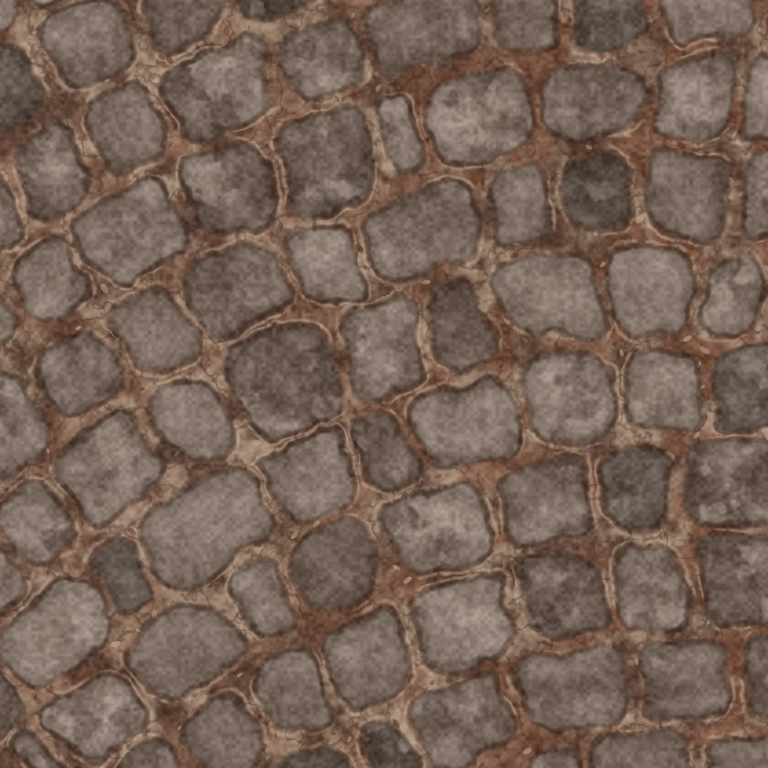
A WebGL 1 fragment shader for this texture:

```glsl
precision highp float;
// Worn cobblestones laid in curved rows, with earthy, rust-flecked joints.
// Polar rows are cut into uneven rounded blocks; warped distances shape the
// edges, and layered noise adds mottling, grit and scattered chips.
uniform vec2 u_resolution;

float hash(vec2 p) {
  return fract(sin(dot(p, vec2(127.1, 311.7))) * 43758.5453);
}

float noise(vec2 p) {
  vec2 i = floor(p), f = fract(p);
  f = f * f * (3.0 - 2.0 * f);
  return mix(mix(hash(i), hash(i + vec2(1, 0)), f.x),
             mix(hash(i + vec2(0, 1)), hash(i + vec2(1, 1)), f.x), f.y);
}

float fbm(vec2 p) {
  float sum = 0.0, amp = 0.52;
  for (int i = 0; i < 4; i++) {
    sum += amp * noise(p);
    p = mat2(1.6, 1.2, -1.2, 1.6) * p + 7.3;
    amp *= 0.5;
  }
  return sum;
}

vec2 warp(vec2 p, float scale) {
  return vec2(noise(p * scale), noise(p * scale + 31.7)) - 0.5;
}

float joint(float column, float row) {
  return column + 0.55 * hash(vec2(column, row + 40.0));
}

// Signed distance to the block at p (negative inside); id names the block.
float cobble(vec2 p, out vec2 id) {
  const float rowHeight = 0.126, blockWidth = 0.124;
  p += 0.026 * warp(p, 9.0) + 0.012 * warp(p, 32.0) + 0.005 * warp(p, 85.0);
  vec2 ray = p - vec2(0.97, -0.95);
  float level = length(ray) / rowHeight;
  float row = floor(level);
  float along = atan(ray.x, ray.y) * (row + 0.5) * rowHeight / blockWidth
              + 9.0 * hash(vec2(row, 3.0));
  float column = floor(along);
  if (along < joint(column, row)) column -= 1.0;
  float left = joint(column, row), right = joint(column + 1.0, row);
  id = vec2(column, row);

  vec2 q = vec2((along - 0.5 * (left + right)) * blockWidth,
                (level - row - 0.5) * rowHeight);
  q += q.yx * 0.24 * (vec2(hash(id + 5.0), hash(id + 6.0)) - 0.5);
  vec2 halfSize = 0.5 * vec2((right - left) * blockWidth, rowHeight)
                - 0.008 - 0.008 * vec2(hash(id + 7.0), hash(id + 8.0));
  float corner = min(0.018 + 0.014 * hash(id + 9.0), halfSize.x * 0.8);
  vec2 e = abs(q) - halfSize + corner;
  return length(max(e, 0.0)) + min(max(e.x, e.y), 0.0) - corner;
}

vec3 stoneColor(vec2 p, vec2 id, float d) {
  float tone = hash(id + 11.0);
  vec3 c = mix(vec3(0.44, 0.375, 0.335), vec3(0.56, 0.495, 0.45), tone);
  c *= 1.0 - 0.24 * step(0.91, hash(id + 12.0));
  float mottle = fbm(p * 24.0 + id * 3.7);
  float patchy = hash(id + 13.0);
  c += (mottle - 0.5) * (0.16 + 0.2 * patchy);
  c = mix(c, vec3(0.68, 0.62, 0.57),
          0.6 * patchy * smoothstep(0.54, 0.7, fbm(p * 36.0 + id)));
  c = mix(c, vec3(0.33, 0.27, 0.24),
          0.65 * patchy * smoothstep(0.58, 0.74, fbm(p * 30.0 - id)));
  return c * (0.9 + 0.1 * smoothstep(0.0, 0.025, -d));
}

vec3 jointColor(vec2 p, float d) {
  float soil = fbm(p * 32.0);
  vec3 c = mix(vec3(0.36, 0.26, 0.21), vec3(0.62, 0.52, 0.44),
               smoothstep(0.25, 0.7, soil));
  float rust = smoothstep(0.42, 0.68, noise(p * 26.0 + 50.0));
  c = mix(c, vec3(0.46, 0.29, 0.21), rust * mix(0.25, 0.7, p.x));
  // Pale broken ridges follow the joints.
  float ridge = 1.0 - smoothstep(0.0, 0.0045, abs(d - 0.008));
  c = mix(c, vec3(0.70, 0.61, 0.53),
          0.6 * ridge * smoothstep(0.45, 0.65, noise(p * 21.0 + 9.0)));
  // Dark crevices.
  float crevice = 1.0 - smoothstep(0.0, 0.16, abs(fbm(p * 42.0 + 4.0) - 0.5) * 2.0);
  return mix(c, vec3(0.29, 0.20, 0.16), 0.4 * crevice);
}

// Small elongated chips: x is coverage, y is a random shade.
vec2 chips(vec2 p) {
  vec2 g = p * 46.0, cell = floor(g), result = vec2(0.0);
  for (int y = -1; y <= 1; y++) {
    for (int x = -1; x <= 1; x++) {
      vec2 k = cell + vec2(x, y);
      float turn = 6.283 * hash(k + 21.0);
      vec2 q = g - k - vec2(hash(k + 22.0), hash(k + 23.0));
      q = mat2(cos(turn), -sin(turn), sin(turn), cos(turn)) * q;
      float size = 0.14 + 0.2 * hash(k + 24.0);
      float cover = 1.0 - smoothstep(-0.08, 0.08, length(q * vec2(1.0, 1.9)) - size);
      cover *= step(0.5, hash(k + 25.0));
      if (cover > result.x) result = vec2(cover, hash(k + 26.0));
    }
  }
  return result;
}

void main() {
  vec2 p = gl_FragCoord.xy / u_resolution.y;
  vec2 id;
  float d = cobble(p, id);
  vec3 ground = jointColor(p, d);
  vec2 chip = chips(p);
  vec3 chipColor = mix(vec3(0.37, 0.23, 0.17), vec3(0.76, 0.66, 0.56), chip.y * chip.y);
  ground = mix(ground, chipColor, 0.65 * chip.x);

  vec3 color = mix(stoneColor(p, id, d), ground, smoothstep(-0.003, 0.004, d));
  // Uneven shadow line around each stone.
  float rim = 1.0 - smoothstep(0.001, 0.0065, abs(d - 0.001));
  color = mix(color, vec3(0.27, 0.20, 0.165), rim * (0.2 + 0.6 * noise(p * 28.0 + 70.0)));
  color += 0.11 * (noise(p * 210.0) - 0.5) + 0.08 * (noise(p * 110.0 + 17.0) - 0.5);
  gl_FragColor = vec4(color, 1.0);
}
```
